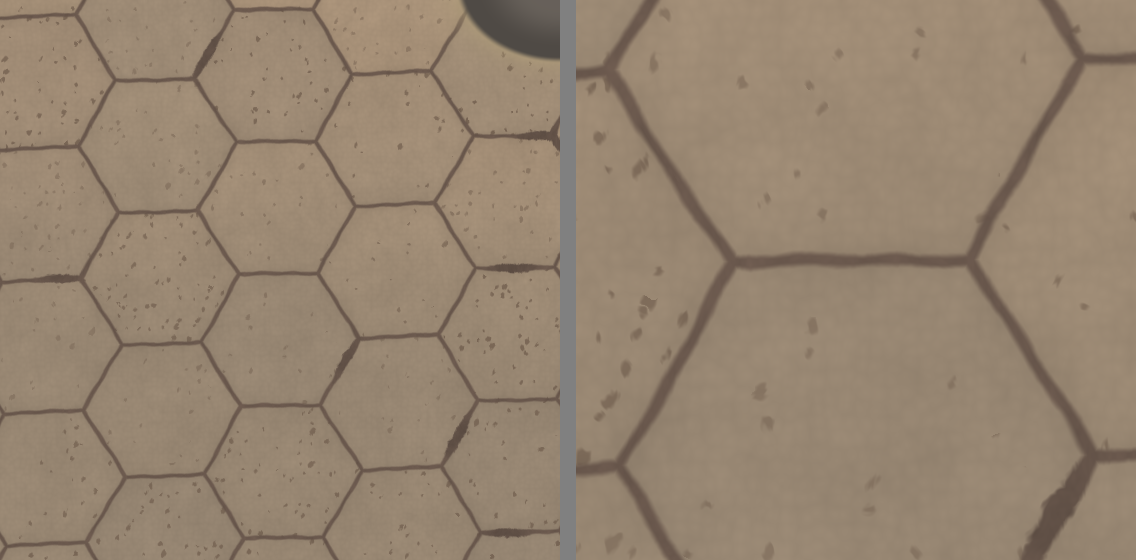
Left: the whole. Right: its middle third, enlarged.
Write a Shadertoy shader that draws this texture.

```glsl
const vec2 TILE_ORIGIN = vec2(0.4995, 0.393);    // centre of one tile
const vec2 COLUMN_STEP = vec2(0.2116, 0.0059);   // one column to the right
const vec2 ROW_STEP = vec2(-0.0052, 0.2357);     // one tile up
const float JOINT_HALF_WIDTH = 0.0034;
const float JOINT_SOFTNESS = 0.0022;
const float CLUMP_WIDTH = 0.008;
const float CLUMP_SCALE = 7.0;
const float PIT_SCALE = 64.0;
const float GRAIN_SCALE = 110.0;
const vec3 CLAY_LOW = vec3(0.595, 0.527, 0.447);
const vec3 CLAY_HIGH = vec3(0.652, 0.570, 0.474);
const vec3 CLAY_WARM = vec3(0.665, 0.562, 0.462);
const vec3 CLAY_GREY = vec3(0.565, 0.507, 0.440);
const vec3 JOINT_COLOR = vec3(0.395, 0.325, 0.285);
const vec3 PIT_COLOR = vec3(0.42, 0.345, 0.285);
const vec3 HALO_COLOR = vec3(0.70, 0.63, 0.48);
const vec3 RUBBER_COLOR = vec3(0.31, 0.29, 0.27);
const vec2 RUBBER_CENTER = vec2(1.0, 1.03);
const vec2 RUBBER_RADII = vec2(0.18, 0.137);

vec2 hash2(vec2 p) {
    vec3 a = fract(p.xyx * vec3(0.1031, 0.1030, 0.0973));
    a += dot(a, a.yzx + 33.33);
    return fract((a.xx + a.yz) * a.zy);
}

// Nearest feature point: distance, then two random values of its cell
vec3 cellular(vec2 p) {
    vec2 cell = floor(p);
    vec3 nearest = vec3(9.0, 0.0, 0.0);
    for (int y = -1; y <= 1; y++)
    for (int x = -1; x <= 1; x++) {
        vec2 c = cell + vec2(x, y);
        float d = length(c + 0.15 + 0.7 * hash2(c + 50.0) - p);
        if (d < nearest.x) nearest = vec3(d, hash2(c + 117.0));
    }
    return nearest;
}

// Rotated, warped sine octaves, roughly -1 to 1
float layeredSines(vec2 p) {
    float sum = 0.0, amplitude = 0.5;
    for (int i = 0; i < 5; i++) {
        p = mat2(0.8, 0.6, -0.6, 0.8) * p * 1.7 + 1.3;
        p += 0.6 * sin(p.yx * 0.7);
        sum += amplitude * sin(p.x) * sin(p.y);
        amplitude *= 0.75;
    }
    return sum;
}

// Flat-topped hexagons one unit tall: integer id in xy, distance to edge in z
vec3 hexTile(vec2 q) {
    vec2 period = vec2(1.7320508, 1.0);
    vec2 a = floor(q / period + 0.5) * period;
    vec2 b = (floor(q / period) + 0.5) * period;
    vec2 center = dot(q - a, q - a) < dot(q - b, q - b) ? a : b;
    vec2 l = abs(q - center);
    float edge = 0.5 - max(l.y, dot(l, vec2(0.8660254, 0.5)));
    return vec3(floor(2.0 * center / period + 0.5), edge);
}

void mainImage(out vec4 fragColor, in vec2 fragCoord) {
    vec2 uv = fragCoord / iResolution.xy;
    float pixel = 1.0 / min(iResolution.x, iResolution.y);

    // Skewed grid with slightly uneven edges
    vec2 bent = uv + 0.0018 * sin(uv.yx * vec2(23.0, 19.0) + vec2(1.0, 2.5))
                   + 0.0007 * sin(uv.yx * vec2(131.0, 117.0));
    vec2 grid = inverse(mat2(COLUMN_STEP, ROW_STEP)) * (bent - TILE_ORIGIN);
    vec3 tile = hexTile(grid * vec2(0.8660254, 1.0));
    float edge = tile.z * ROW_STEP.y;
    vec2 tint = hash2(tile.xy + 31.0);
    vec2 wear = hash2(tile.xy + 83.0);

    // Clay: light falloff, tile tint, mottling and grain
    float mottle = layeredSines(uv * 13.0 + tint * 20.0);
    float streak = layeredSines(uv * vec2(70.0, 45.0));
    vec3 color = mix(CLAY_LOW, CLAY_HIGH, smoothstep(0.25, 1.0, uv.y + 0.12 * (uv.x - 0.5)));
    color = mix(color, CLAY_WARM, 0.55 * tint.x * smoothstep(0.35, 1.0, uv.y));
    color = mix(color, CLAY_GREY, 0.45 * tint.y * tint.y);
    color *= 1.0 + 0.028 * mottle + 0.014 * streak;
    color *= 1.0 + 0.035 * (0.45 - cellular(uv * GRAIN_SCALE).x);

    // Pits, denser on worn tiles
    vec3 pit = cellular(uv * PIT_SCALE * vec2(1.0, 0.85) + 0.25 * streak);
    float density = mix(0.10, 0.42, wear.x * wear.x) + 0.10 * mottle;
    float radius = mix(0.10, 0.27, pit.z * pit.z);
    float pitMask = step(pit.y, density) * (1.0 - smoothstep(radius - 0.08, radius + 0.12, pit.x));
    color = mix(color, PIT_COLOR, pitMask * mix(0.35, 0.75, wear.y));

    // Joints with ragged width and occasional dirt clumps
    vec3 clump = cellular(uv * CLUMP_SCALE + 3.0);
    float dirt = step(0.72, clump.y) * (1.0 - smoothstep(0.08, 0.42, clump.x));
    float halfWidth = JOINT_HALF_WIDTH * (1.0 + 0.25 * streak + 0.15 * mottle)
                    + CLUMP_WIDTH * dirt * (0.45 + 0.5 * abs(streak));
    float softness = max(JOINT_SOFTNESS, pixel);
    float joint = 1.0 - smoothstep(halfWidth - softness, halfWidth + softness, edge);
    color *= 1.0 - 0.07 * exp(-edge / 0.009);
    color = mix(color, JOINT_COLOR * (1.0 - 0.12 * dirt + 0.06 * streak), 0.9 * joint);

    // Dark rounded rubber edge in the upper right corner, with a pale rim of light
    vec2 fromRubber = (uv - RUBBER_CENTER) / RUBBER_RADII;
    float rubber = (length(fromRubber) - 1.0) * RUBBER_RADII.y;
    color = mix(color, HALO_COLOR, 0.6 * exp(-max(rubber, 0.0) / 0.02));
    vec3 rubberColor = RUBBER_COLOR * (1.0 + 0.3 * smoothstep(-0.02, -0.09, rubber));
    color = mix(rubberColor, color, smoothstep(-0.006, 0.006, rubber));

    fragColor = vec4(color, 1.0);
}
```
